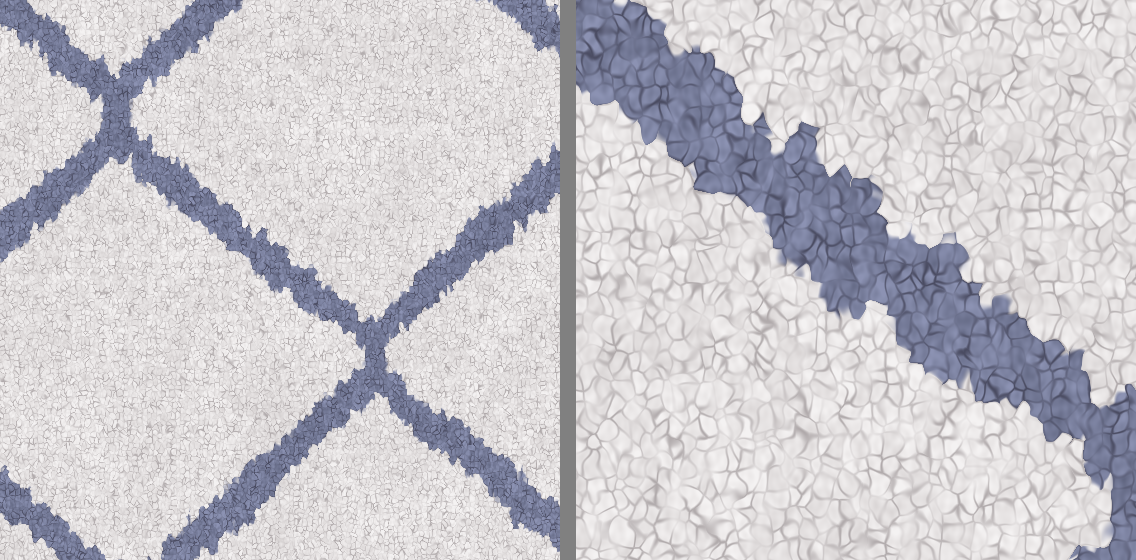
Left, the full canvas; right, a detail of the centre.
Write a Shadertoy shader that draws this pattern.

```glsl
#define FIRST_KNOT vec2(0.207, 0.795)
#define STEP_DOWN vec2(0.460, -0.433)
#define STEP_UP vec2(0.428, 0.462)
#define NECK_HALF_HEIGHT 0.034
#define LINE_HALF_WIDTH vec2(0.021, 0.031)
#define TUFT_COUNT vec2(118.0, 96.0)
#define CREAM_LIGHT vec3(0.945, 0.935, 0.935)
#define CREAM_SHADE vec3(0.815, 0.795, 0.795)
#define CREAM_GAP vec3(0.68, 0.655, 0.66)
#define BLUE_LIGHT vec3(0.53, 0.555, 0.68)
#define BLUE_SHADE vec3(0.34, 0.36, 0.46)
#define BLUE_GAP vec3(0.28, 0.285, 0.37)

struct Tuft {
    vec2 root;   // blended centre of the nearby tufts
    float tone;  // random brightness, 0 to 1
    float gap;   // 1 in the crevice between tufts
};

vec2 hash2(vec2 cell) {
    vec3 h = fract(cell.xyx * vec3(0.1031, 0.1030, 0.0973));
    h += dot(h, h.yzx + 33.33);
    return fract((h.xx + h.yz) * h.zy);
}

float cornerSlope(vec2 cell, vec2 offset) {
    return dot(2.0 * hash2(cell) - 1.0, offset);
}

float gradientNoise(vec2 p) {
    vec2 i = floor(p), f = p - i;
    vec2 w = f * f * f * (f * (f * 6.0 - 15.0) + 10.0);
    vec2 e = vec2(1.0, 0.0);
    float low = mix(cornerSlope(i, f), cornerSlope(i + e, f - e), w.x);
    float high = mix(cornerSlope(i + e.yx, f - e.yx), cornerSlope(i + 1.0, f - 1.0), w.x);
    return mix(low, high, w.y);
}

float segmentDistance(vec2 p, vec2 a, vec2 b) {
    vec2 ab = b - a;
    return length(p - a - ab * clamp(dot(p - a, ab) / dot(ab, ab), 0.0, 1.0));
}

// Signed distance to the diamond lattice, whose lines merge in upright necks
float latticeDistance(vec2 p) {
    mat2 basis = mat2(STEP_DOWN, STEP_UP);
    vec2 cell = inverse(basis) * (p - FIRST_KNOT);
    vec2 local = basis * (cell - floor(cell + 0.5));
    vec2 neckTop = vec2(0.0, NECK_HALF_HEIGHT);
    float d = segmentDistance(local, -neckTop, neckTop);
    for (float side = -1.0; side < 2.0; side += 2.0) {
        d = min(d, segmentDistance(side * local, -neckTop, 0.5 * STEP_DOWN));
        d = min(d, segmentDistance(side * local, neckTop, 0.5 * STEP_UP));
    }
    float spread = smoothstep(0.02, 0.2, length(local));
    float halfWidth = mix(LINE_HALF_WIDTH.x, LINE_HALF_WIDTH.y, spread);
    return d - halfWidth * (1.0 + 0.45 * gradientNoise(p * 8.0));
}

// Irregular tufts: a jittered cell pattern on warped coordinates
Tuft findTuft(vec2 p, float pixel) {
    vec2 warp = vec2(gradientNoise(p * 75.0), gradientNoise(p * 75.0 + 31.7));
    vec2 g = p * TUFT_COUNT + 0.9 * warp;
    vec2 cell = floor(g), f = g - cell;
    float nearest = 9.0, second = 9.0, total = 0.0, tone = 0.0;
    vec2 toRoot = vec2(0.0);
    for (int y = -1; y <= 1; y++) {
        for (int x = -1; x <= 1; x++) {
            vec2 o = vec2(x, y);
            vec2 h = hash2(cell + o);
            vec2 delta = o + 0.1 + 0.8 * h - f;
            float d = length(delta);
            second = min(second, max(nearest, d));
            nearest = min(nearest, d);
            float weight = exp(-14.0 * d * d) + 1e-6;
            total += weight;
            toRoot += weight * delta;
            tone += weight * fract(h.x * 7.0 + h.y * 13.0);
        }
    }
    float gapWidth = max(0.3, pixel * TUFT_COUNT.x);
    float gap = 1.0 - smoothstep(0.0, gapWidth, second - nearest);
    return Tuft(p + toRoot / total / TUFT_COUNT, tone / total, gap);
}

void mainImage(out vec4 fragColor, in vec2 fragCoord) {
    float pixel = 1.0 / min(iResolution.x, iResolution.y);
    vec2 p = fragCoord * pixel;
    Tuft tuft = findTuft(p, pixel);

    // Dyed lines, frayed along the upright pile
    vec2 dyed = mix(p, tuft.root, 0.7);
    dyed.y += 0.036 * gradientNoise(dyed * vec2(58.0, 20.0));
    dyed.y += 0.020 * gradientNoise(dyed * vec2(120.0, 45.0) + 9.3);
    dyed += 0.014 * gradientNoise(p * 5.0 + 4.1);
    float edge = max(1.2 * pixel, 0.0015);
    float blue = 1.0 - smoothstep(-edge, edge, latticeDistance(dyed));

    // Pile light: tuft tone, fibre grain and broad wear
    float fibre = gradientNoise(p * vec2(210.0, 150.0));
    float wear = gradientNoise(p * vec2(9.0, 6.0)) + 0.7 * gradientNoise(p * 27.0);
    float light = 0.74 + 0.42 * (tuft.tone - 0.5) + 0.55 * fibre + 0.3 * wear;
    light = clamp(light, 0.0, 1.1);
    float depth = smoothstep(-0.35, 0.4, gradientNoise(p * vec2(80.0, 45.0) + 17.0));
    float gap = tuft.gap * mix(0.15, 0.95, depth);

    vec3 cream = mix(mix(CREAM_SHADE, CREAM_LIGHT, light), CREAM_GAP, gap);
    vec3 navy = mix(mix(BLUE_SHADE, BLUE_LIGHT, light), BLUE_GAP, gap);
    fragColor = vec4(mix(cream, navy, blue), 1.0);
}
```
